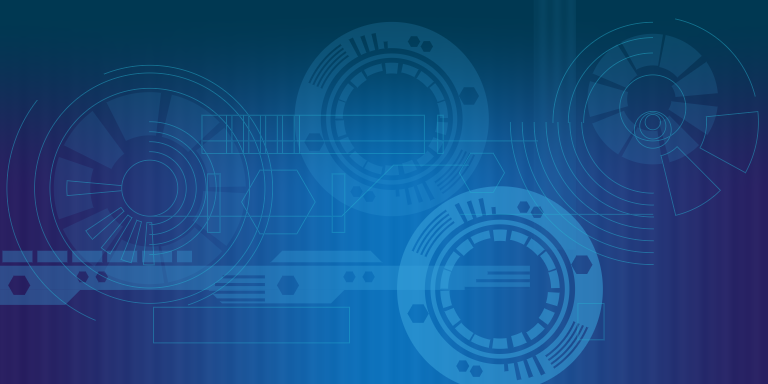
Write a Shadertoy shader that draws this background.

```glsl
const float PI = 3.14159265;
const float TAU = 6.2831853;

float hash(float n) { return fract(sin(n * 12.99) * 4375.85); }
float fill(float d, float aa) { return clamp(0.5 - d / aa, 0.0, 1.0); }
vec2 polar(float radius, float angle) { return radius * vec2(cos(angle), sin(angle)); }

// Signed distances
float box(vec2 p, vec2 low, vec2 high) {
  vec2 d = abs(p - 0.5 * (low + high)) - 0.5 * (high - low);
  return max(d.x, d.y);
}
float hexagon(vec2 p, float apothem) {
  p = abs(p);
  return max(p.y, dot(p, vec2(0.866, 0.5))) - apothem;
}
float trapezoid(vec2 p, vec2 size) {
  return max(abs(p.y) - size.y, (abs(p.x) - size.x - p.y) * 0.707);
}
float segment(vec2 p, vec2 a, vec2 b) {
  vec2 ab = b - a;
  return length(p - a - ab * clamp(dot(p - a, ab) / dot(ab, ab), 0.0, 1.0));
}
float sector(vec2 p, float middle, float halfAngle) {
  float turn = mod(atan(p.y, p.x) - middle + PI, TAU) - PI;
  return (abs(turn) - halfAngle) * length(p);
}
float ring(vec2 p, float inner, float outer) {
  return max(inner - length(p), length(p) - outer);
}
float wedge(vec2 p, float inner, float outer, float middle, float halfAngle) {
  return max(ring(p, inner, outer), sector(p, middle, halfAngle));
}
float arc(vec2 p, float radius, float middle, float halfAngle) {
  return wedge(p, radius, radius, middle, halfAngle);
}

// Broken ring of blocks with uneven depth
float fragments(vec2 p, float inner, float outer, float count, float seed) {
  float turn = atan(p.y, p.x) / TAU * count;
  float h = hash(mod(floor(turn), count) + seed);
  float gap = (abs(fract(turn) - 0.5) - 0.3 - 0.19 * h) * TAU / count * length(p);
  return max(ring(p, mix(inner, outer, 0.4 * h), outer), gap);
}

// Purple sides, bright core, teal top and faint upright bands
vec3 backdrop(vec2 p) {
  float side = abs(p.x - 1.03);
  vec3 color = mix(vec3(0.05, 0.45, 0.74), vec3(0.13, 0.28, 0.54), smoothstep(0.0, 0.62, side));
  color = mix(color, vec3(0.16, 0.12, 0.38), smoothstep(0.4, 1.03, side));
  color += 0.006 * (sin(p.x * 71.0) + sin(p.x * 163.0 + 1.0));
  return mix(color, vec3(0.0, 0.22, 0.32), smoothstep(0.48, 0.98, p.y));
}

// Unit gear: slotted rim, thin ring, broken inner ring
float gear(vec2 p) {
  float rim = ring(p, 0.73, 1.0);
  for (int i = 0; i < 8; i++) {
    float k = float(i / 2), flip = PI * float(i % 2), inner = 0.78 + 0.045 * k;
    if (i < 6) {
      float angle = flip + (i < 2 ? 0.29 : 0.95 + 0.17 * k);
      rim = max(rim, -hexagon(p - polar(0.83, angle), i < 2 ? 0.09 : 0.055));
    }
    rim = max(rim, -wedge(p, inner, inner + 0.02, 2.45 + flip, 0.28));
    rim = max(rim, -wedge(p, 0.7, 0.8 + 0.14 * hash(k), 1.65 + 0.13 * k + flip, 0.025));
  }
  return min(rim, min(ring(p, 0.63, 0.675), fragments(p, 0.46, 0.58, 18.0, 2.0)));
}

// Level belt with plates, slots and bolt holes
float belt(vec2 p) {
  float d = box(p, vec2(-0.1, 0.245), vec2(1.38, 0.308));
  d = min(d, trapezoid(p - vec2(0.0, 0.226), vec2(0.19, 0.02)));
  d = min(d, trapezoid(p - vec2(0.72, 0.228), vec2(0.16, 0.018)));
  d = min(d, trapezoid(vec2(p.x - 0.85, 0.332 - p.y), vec2(0.13, 0.015)));
  float plate = (abs(fract(p.x * 11.0) - 0.5) - 0.43) / 11.0;
  d = min(d, max(plate, box(p, vec2(-0.1, 0.317), vec2(0.5, 0.347))));
  for (int i = 0; i < 4; i++) {
    float k = float(i), half2 = floor(k / 2.0), y = 0.215 + 0.02 * k;
    d = max(d, -box(p, vec2(0.52 + 0.02 * k, y), vec2(0.69, y + 0.008)));
    d = max(d, -box(p, vec2(1.18 + 0.03 * k, y + 0.01), vec2(1.38, y + 0.018)));
    d = max(d, -hexagon(p - vec2(0.215 + 0.05 * mod(k, 2.0) + 0.695 * half2, 0.279), 0.014));
    d = max(d, -hexagon(p - vec2(0.05 + 0.7 * half2, 0.257), 0.025));
  }
  return d;
}

// Outlined panels, bars, hexagons and connecting lines
float panelLines(vec2 p) {
  float d = abs(box(p, vec2(0.526, 0.6), vec2(1.105, 0.7)));
  d = min(d, abs(box(p, vec2(0.4, 0.107), vec2(0.91, 0.2))));
  d = min(d, abs(box(p, vec2(1.505, 0.115), vec2(1.573, 0.21))));
  for (int i = 0; i < 6; i++) {
    float k = float(i), x = i < 5 ? 0.59 + 0.044 * k : 1.14;
    d = min(d, abs(box(p, vec2(x, 0.6), vec2(x + 0.014, 0.7))));
    if (i > 1) continue;
    d = min(d, abs(box(p, vec2(0.54 + 0.325 * k, 0.395), vec2(0.573 + 0.325 * k, 0.547))));
    d = min(d, abs(hexagon(p - vec2(0.725 + 0.53 * k, 0.474 + 0.076 * k), 0.083 - 0.032 * k)));
  }
  d = min(d, segment(p, vec2(0.39, 0.437), vec2(0.89, 0.437)));
  d = min(d, segment(p, vec2(0.89, 0.437), vec2(1.025, 0.57)));
  d = min(d, segment(p, vec2(1.025, 0.57), vec2(1.22, 0.57)));
  d = min(d, segment(p, vec2(0.526, 0.633), vec2(1.4, 0.633)));
  return min(d, segment(p, vec2(1.2, 0.442), vec2(1.7, 0.442)));
}

// Concentric dial and open fan
float wheelLines(vec2 p) {
  float r = length(p);
  float d = min(abs(r - 0.073), min(abs(r - 0.26), abs(r - 0.3)));
  d = min(d, min(arc(p, 0.372, 3.4, 0.92), arc(p, 0.32, 0.35, 1.6)));
  d = min(d, abs(wedge(p, 0.073, 0.216, PI, 0.09)));
  for (float k = 0.0; k < 4.0; k++) {
    d = min(d, arc(p, 0.095 + 0.026 * k, 0.0, 1.57));
    d = min(d, abs(wedge(p, 0.09, 0.2, 3.8 + 0.3 * k, 0.07)));
  }
  return d;
}
float fanLines(vec2 p) {
  float d = abs(length(p - vec2(0.0, 0.037)) - 0.086);
  for (float k = 0.0; k < 7.0; k++) {
    d = min(d, arc(p, 0.185 + 0.031 * k, 3.93, 0.785));
    if (k < 3.0) d = min(d, arc(p, 0.18 + 0.04 * k, 2.36, 0.785));
    if (k < 3.0) d = min(d, abs(length(p + vec2(0.0, 0.01 * k)) - 0.02 - 0.014 * k));
  }
  d = min(d, arc(p, 0.275, 0.8, 0.55));
  d = min(d, abs(wedge(p, 0.14, 0.275, -0.2, 0.3)));
  return min(d, abs(wedge(p, 0.09, 0.25, -1.06, 0.27)));
}

void mainImage(out vec4 fragColor, in vec2 fragCoord) {
  float aa = 1.0 / iResolution.y;
  vec2 p = fragCoord * aa;
  vec2 wheel = p - vec2(0.39, 0.51), fan = p - vec2(1.7, 0.682);
  vec3 glow = vec3(0.22, 0.64, 0.86), color = backdrop(p);
  // Faint machinery, then gears and belt
  float column = fill(box(p, vec2(1.39, 0.35), vec2(1.5, 1.1)), aa);
  color = mix(color, glow, column * (0.08 + 0.03 * sin(p.x * 170.0)));
  color = mix(color, glow, 0.12 * fill(fragments(wheel, 0.1, 0.25, 9.0, 3.0), aa));
  color = mix(color, glow, 0.15 * fill(fragments(fan - vec2(0.0, 0.06), 0.04, 0.17, 9.0, 8.0), aa));
  color = mix(color, glow, 0.2 * fill(gear((p - vec2(1.02, 0.69)) / 0.253) * 0.253, aa));
  color = mix(color, glow, 0.33 * fill(belt(p), aa));
  color = mix(color, glow, 0.55 * fill(gear((p - vec2(1.302, 0.247)) / 0.268) * 0.268, aa));
  // Fine cyan lines
  float lines = min(panelLines(p), min(wheelLines(wheel), fanLines(fan)));
  color = mix(color, vec3(0.14, 0.7, 0.82), 0.5 * fill(lines - 0.001, aa));
  fragColor = vec4(color, 1.0);
}
```
